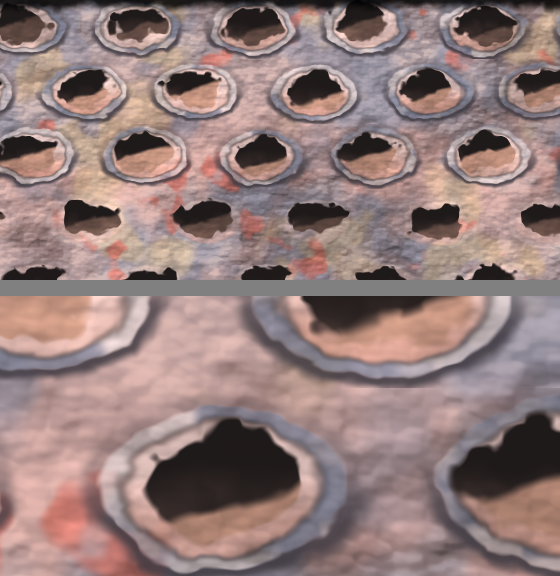
Top, the full canvas; bottom, a detail of the centre.
Give the GLSL for this texture, as a WebGL 2 fragment shader.

```glsl
#version 300 es
precision highp float;
// Rusted plate with staggered rows of ragged, rimmed tube mouths under a flaky crust.
uniform vec2 u_resolution;
out vec4 fragColor;

vec2 hash2(vec2 p) {
    vec3 a = fract(vec3(p.xyx) * vec3(0.1031, 0.1030, 0.0973));
    a += dot(a, a.yzx + 33.33);
    return fract((a.xx + a.yz) * a.zy);
}

// Cellular noise: x = nearest distance, y = smoothly blended cell value.
vec2 cells(vec2 p) {
    vec2 base = floor(p), f = p - base;
    float nearest = 4.0, sum = 0.0, total = 0.0;
    for (int j = -1; j <= 1; j++)
    for (int i = -1; i <= 1; i++) {
        vec2 o = vec2(i, j), h = hash2(base + o + 57.0);
        vec2 d = o + 0.15 + 0.7 * h - f;
        float w = exp(-6.0 * dot(d, d));
        nearest = min(nearest, length(d));
        sum += w * fract(h.x * 7.3 + h.y * 13.7);
        total += w;
    }
    return vec2(nearest, sum / total);
}

// Flaky crust height, wider than tall.
float relief(vec2 p) {
    float h = 0.0, amp = 0.5;
    vec2 s = vec2(11.0, 17.0);
    for (int i = 0; i < 3; i++) {
        vec2 c = cells(p * s + float(i) * 19.0);
        h += amp * (c.y - 0.35 * c.x);
        s *= 2.1;
        amp *= 0.6;
    }
    return h;
}

float patches(vec2 p, float low, float high) {
    return smoothstep(low, high, 0.7 * cells(p).y + 0.3 * cells(p * 3.1 + 7.0).y);
}

void main() {
    vec2 p = gl_FragCoord.xy / u_resolution.y;

    // Staggered layout: rows counted downwards, mouths along x
    float row = floor((0.905 - p.y) / 0.232 + 0.5);
    float start = 0.085 + 0.012 * row + 0.2 * mod(row, 2.0);
    float column = floor((p.x - start) / 0.409 + 0.5);
    vec2 rnd = hash2(vec2(column, row) + 11.0);
    vec2 center = vec2(start + 0.409 * column, 0.905 - 0.232 * row);
    center += (rnd - 0.5) * vec2(0.022, 0.010);
    float rimmed = 1.0 - 0.85 * smoothstep(2.2, 2.9, row);

    // Crust tone, lit from above left
    float h = relief(p);
    float slope = h - relief(p + vec2(-0.004, 0.007));
    float tone = 0.56 + 0.65 * (h - 0.26) + 1.0 * slope;
    tone += 0.45 * (cells(p * vec2(4.0, 6.0) + 3.0).y - 0.5);
    vec3 color = mix(vec3(0.30, 0.26, 0.27), vec3(0.51, 0.44, 0.45), smoothstep(0.05, 0.38, tone));
    color = mix(color, vec3(0.65, 0.59, 0.61), smoothstep(0.35, 0.62, tone));
    color = mix(color, vec3(0.82, 0.73, 0.72), smoothstep(0.60, 0.92, tone));

    // Corrosion stains
    float band = exp(-pow((p.y - 0.40) / 0.24, 2.0));
    float light = 0.68 + 0.6 * tone;
    color = mix(color, vec3(0.74, 0.57, 0.54) * light, (0.25 + 0.5 * band) * patches(p * 5.0, 0.35, 0.65));
    color = mix(color, vec3(0.46, 0.47, 0.54) * light, 0.6 * patches(p * 4.0 + 23.0, 0.52, 0.75));
    color = mix(color, vec3(0.77, 0.65, 0.49) * light, 0.5 * patches(p * 4.5 + 41.0, 0.60, 0.80));
    color = mix(color, vec3(0.76, 0.39, 0.34) * light, 0.7 * patches(p * 7.0 + 65.0, 0.72, 0.85));

    // Rim: cast shadow, grey outer ring, pale inner lip
    vec2 warp = vec2(cells(p * 17.0).y, cells(p * 17.0 + 31.0).y) - 0.5;
    warp += 0.5 * (vec2(cells(p * 41.0).y, cells(p * 41.0 + 9.0).y) - 0.5);
    vec2 q = (p - center) / vec2(0.153, 0.101) + 0.13 * warp;
    float d = length(q);
    float lower = smoothstep(0.35, -0.55, q.y);
    float shadow = smoothstep(0.93, 1.0, d) * (1.0 - smoothstep(1.02, 1.17, d));
    color = mix(color, vec3(0.25, 0.23, 0.26), shadow * rimmed * (0.25 + 0.6 * lower));
    float ring = smoothstep(0.76, 0.84, d) * (1.0 - smoothstep(0.94, 1.0, d));
    vec3 ringColor = mix(vec3(0.73, 0.68, 0.68), vec3(0.45, 0.46, 0.53), patches(p * 9.0 + 80.0, 0.40, 0.68));
    color = mix(color, ringColor * light, 0.8 * ring * rimmed);
    float lip = 1.0 - smoothstep(0.74, 0.84, d);
    vec3 lipColor = mix(vec3(0.82, 0.71, 0.69), vec3(0.79, 0.56, 0.49), lower * rnd.x);
    color = mix(color, lipColor * light, lip * (0.35 + 0.5 * rimmed));
    color *= 1.0 - 0.28 * rimmed * exp(-pow((d - 0.80) / 0.045, 2.0));

    // Ragged mouth: dark hollow above a sloping rusty floor
    vec2 m = (p - center - vec2(-0.006, 0.010)) / vec2(0.104, 0.066 - 0.008 * (1.0 - rimmed));
    m += 0.55 * warp + 0.12 * (rnd.yx - 0.5);
    float mouth = 1.0 - smoothstep(0.88, 1.03, length(m));
    float exposed = exp(-0.5 * pow(row - 1.5, 2.0));
    float ground = smoothstep(-0.10, 0.16, 0.5 * m.x - m.y - 0.22 + 0.5 * (rnd.y - 0.5) + 0.6 * warp.y);
    vec3 hollow = vec3(0.12, 0.10, 0.10) + vec3(0.12, 0.09, 0.08) * smoothstep(0.3, -0.8, m.y) * (0.5 + h);
    vec3 floorColor = vec3(0.76, 0.57, 0.49) * (0.7 + 0.55 * tone);
    color = mix(color, mix(hollow, floorColor, ground * exposed), mouth);

    // Shaded upper edge
    color *= 1.0 - 0.85 * smoothstep(0.955, 0.995, p.y + 0.02 * warp.x);
    fragColor = vec4(clamp(color, 0.0, 1.0), 1.0);
}
```
